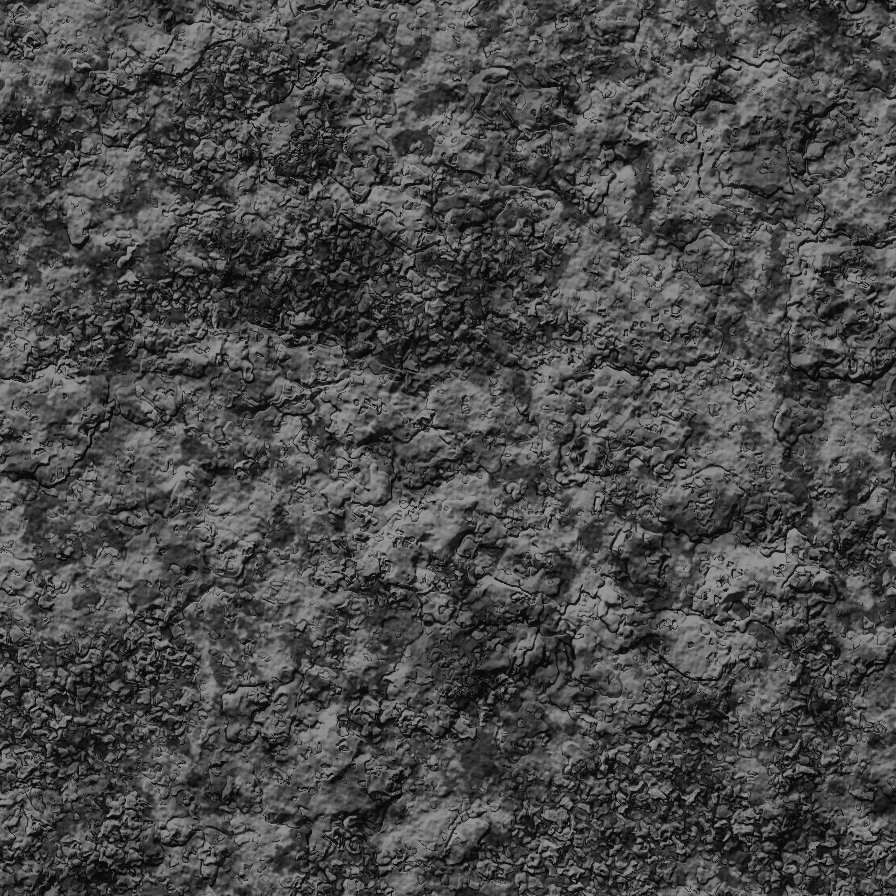
A WebGL 2 fragment shader for this texture:

```glsl
#version 300 es
precision highp float;
// Dry stony ground: mottled dirt, broken slabs and drifts of gravel, lit from above.
uniform vec2 u_resolution;
out vec4 fragColor;

// Two values for a point's position, one for its identity
vec3 hash3(vec2 p) {
  vec3 q = vec3(dot(p, vec2(127.1, 311.7)), dot(p, vec2(269.5, 183.3)), dot(p, vec2(419.2, 371.9)));
  return fract(sin(q) * 43758.5);
}

// Nearest cell: offset from its centre (xy), gap to the next cell (z), identity (w)
vec4 cells(vec2 p) {
  vec2 base = floor(p), offset = vec2(0.0);
  float first = 9.0, second = 9.0, id = 0.0;
  for (int y = -1; y <= 1; y++)
    for (int x = -1; x <= 1; x++) {
      vec2 cell = base + vec2(x, y);
      vec3 rnd = hash3(cell);
      vec2 d = p - cell - 0.1 - 0.8 * rnd.xy;
      float dist = length(d);
      if (dist < first) {
        second = first;
        first = dist;
        offset = d;
        id = rnd.z;
      } else second = min(second, dist);
    }
  return vec4(offset, second - first, id);
}

// Smooth cellular noise: random values blended around scattered points
float blend(vec2 p) {
  vec2 base = floor(p);
  float sum = 0.005, weight = 0.01;
  for (int y = -1; y <= 1; y++)
    for (int x = -1; x <= 1; x++) {
      vec2 cell = base + vec2(x, y);
      vec3 rnd = hash3(cell);
      vec2 d = p - cell - 0.1 - 0.8 * rnd.xy;
      float w = max(0.0, 1.0 - dot(d, d));
      w *= w * w;
      sum += w * rnd.z;
      weight += w;
    }
  return sum / weight;
}

float fbm(vec2 p, int octaves) {
  float sum = 0.0, total = 0.0, amp = 0.5;
  for (int i = 0; i < octaves; i++) {
    sum += amp * blend(p);
    total += amp;
    amp *= 0.65;
    p = mat2(1.6, 1.2, -1.2, 1.6) * p + 17.3;
  }
  return sum / total;
}

// Lays a layer of tilted stones, shaded underneath, over the ground (height, tone)
void addStones(inout vec2 ground, vec2 p, float scale, float cover, float rim, float dome) {
  vec4 c = cells(p * scale);
  float here = smoothstep(-0.03, 0.03, cover - c.w);
  float radius = 0.45 + 0.2 * fract(c.w * 91.0);
  float inside = min(c.z, 1.3 * (radius - length(c.xy)));
  float body = smoothstep(0.3 * rim, rim, inside);
  float contact = smoothstep(0.0, 0.4 * rim, inside) * (1.0 - body);
  float under = mix(0.2, 0.85, smoothstep(0.25, -0.3, c.y));
  float lean = dot(c.xy, cos(c.w * 40.0 + vec2(0.0, 1.57)));
  float top = dome * (min(inside, 0.4) + 0.4 * lean) / scale;
  ground.x += here * body * (top - 0.2 * ground.x);
  ground.y = mix(ground.y, 0.36 + 0.16 * fract(c.w * 57.0), here * body * 0.55);
  ground.y *= 1.0 - here * contact * under;
}

// Height and tone of the ground
vec2 terrain(vec2 p) {
  float gravel = smoothstep(0.49, 0.61, fbm(p * 5.0 + 3.0, 4) + 0.12 * (0.5 - p.y));
  vec2 warp = vec2(fbm(p * 14.0, 4), fbm(p * 14.0 + 31.0, 4)) - 0.5;
  vec2 chip = vec2(fbm(p * 80.0, 2), fbm(p * 80.0 + 31.0, 2)) - 0.5;
  float rough = fbm(p * 16.0 + 7.0, 5);
  float mottle = fbm(p * 34.0 + 50.0, 4);

  // Dirt, darker where gravel gathers
  vec2 ground = vec2(0.03 * rough, mix(0.19, 0.46, smoothstep(0.36, 0.52, mottle)));

  // Slabs, then rocks and gravel on top
  addStones(ground, p + 0.16 * warp, 6.5, 0.55 - 0.45 * gravel, 0.07, 0.25);
  addStones(ground, p + 0.08 * warp + 0.37, 17.0, 0.32, 0.14, 0.5);
  ground.y *= 1.0 - 0.55 * gravel;
  addStones(ground, p + 0.012 * chip + 0.53, 110.0, 0.2 + 0.5 * gravel, 0.3, 0.7);
  addStones(ground, p + 0.018 * chip + 0.71, 70.0, 0.14 + 0.66 * gravel, 0.25, 0.8);
  addStones(ground, p + 0.025 * chip + 0.13, 42.0, 0.06 + 0.42 * gravel, 0.2, 0.8);

  // Hollows collect shade
  ground.y *= mix(0.65, 1.08, smoothstep(0.33, 0.55, rough));
  return ground;
}

void main() {
  vec2 p = gl_FragCoord.xy / min(u_resolution.x, u_resolution.y);
  float reach = 0.0025;
  vec2 toLight = normalize(vec2(-0.4, 0.9));

  // Slopes that face the light brighten
  vec2 ground = terrain(p);
  float slope = (ground.x - terrain(p + reach * toLight).x) / reach;
  float shade = ground.y * (1.0 + 0.65 * clamp(slope, -1.2, 0.9));

  // Fine sand, then a soft limit on the highlights
  shade = max(shade + 0.07 * (blend(p * 240.0) - 0.5), 0.04);
  shade /= pow(1.0 + pow(shade / 0.63, 4.0), 0.25);
  fragColor = vec4(vec3(shade), 1.0);
}
```
